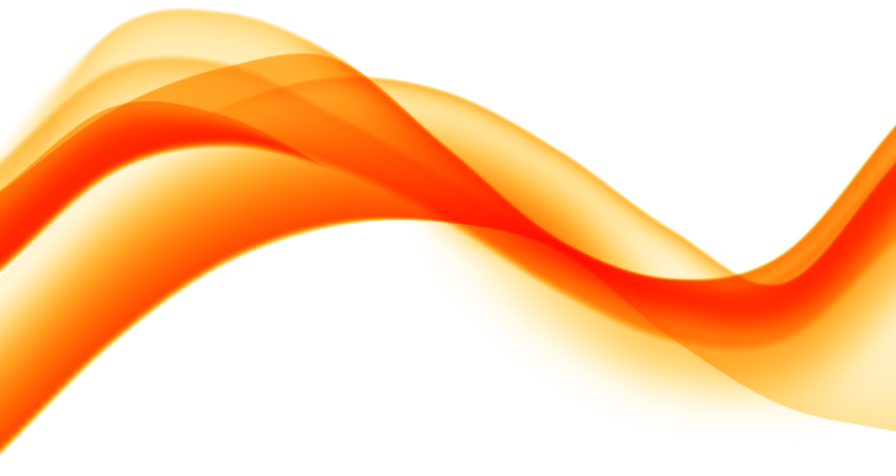
Write a WebGL 2 fragment shader that draws this background.

```glsl
#version 300 es
precision highp float;
// Translucent fiery ribbons that wave and cross over a white ground.

uniform vec2 u_resolution;
out vec4 outColor;

const int KNOTS = 9;

// Ribbon edges: heights at evenly spaced knots from left to right
const float FRONT_TOP[KNOTS] = float[](.417, .645, .775, .836, .804, .681, .515, .404, .657);
const float FRONT_BASE[KNOTS] = float[](.056, .287, .453, .532, .534, .473, .289, .147, .093);
const float BACK_TOP[KNOTS] = float[](.630, .934, .973, .880, .686, .493, .412, .466, .735);
const float BACK_BASE[KNOTS] = float[](.441, .645, .701, .650, .539, .392, .289, .289, .498);
const float FLAME_TOP[KNOTS] = float[](.600, .775, .757, .637, .500, .300, .100, .000, .000);
const float SHEET_TOP[KNOTS] = float[](.596, .767, .858, .875, .686, .493, .412, .466, .735);
const float FOLD[KNOTS] = float[](.657, .853, .865, .755, .620, .480, .387, .424, .670);
const float CORE[KNOTS] = float[](.300, .450, .550, .596, .550, .478, .382, .373, .608);

// How strongly each colour channel is absorbed by the ribbons
const vec3 ABSORPTION = vec3(0.0, 1.0, 4.3);

// Smooth Catmull-Rom height through the knots
float curveHeight(float k[KNOTS], float x) {
  float f = clamp(x, 0.0, 1.0) * float(KNOTS - 1);
  int i = min(int(f), KNOTS - 2);
  float t = f - float(i);
  float b = k[i];
  float c = k[i + 1];
  float a = i > 0 ? k[max(i - 1, 0)] : 2.0 * b - c;
  float d = i < KNOTS - 2 ? k[min(i + 2, KNOTS - 1)] : 2.0 * c - b;
  return b + 0.5 * t * (c - a + t * (2.0 * a - 5.0 * b + 4.0 * c - d
       + t * (3.0 * (b - c) + d - a)));
}

// Signed distance below a curve, corrected for its slope
float below(float k[KNOTS], vec2 uv, float aspect) {
  float h = 0.004;
  float x = clamp(uv.x, h, 1.0 - h);
  float slope = (curveHeight(k, x + h) - curveHeight(k, x - h)) / (2.0 * h * aspect);
  return (curveHeight(k, uv.x) - uv.y) * inversesqrt(1.0 + slope * slope);
}

// Soft step, never narrower than one pixel
float cover(float d, float softness) {
  float w = max(softness, 1.0 / u_resolution.y);
  return smoothstep(-w, w, d);
}

// Band of colour that fades away beneath an edge
float rim(float d, float softness, float width) {
  return cover(d, softness) * exp(-max(d, 0.0) / width);
}

float bell(float d, float width) {
  return exp(-d * d / (width * width));
}

// Front ribbon: dense at its base on the left, at its top on the right
float frontRibbon(float top, float base, float x) {
  float across = clamp(-base / max(top - base, 0.001), 0.0, 1.0);
  float mask = cover(top, 0.006) * cover(-base, mix(0.012, 0.003, smoothstep(0.3, 0.55, x)));
  float strength = mix(1.3, 0.12, smoothstep(0.5, 0.78, x));
  float body = strength * pow(1.0 - across, 1.7);
  float edge = mix(0.06, 0.38, smoothstep(0.15, 0.5, x));
  return mask * (body + edge * exp(-max(top, 0.0) / 0.025));
}

// Back ribbon: pale film, folded sheet and glowing rim
float backRibbon(float top, float base, float sheet, float fold, float x) {
  float mask = cover(-base, 0.014);
  float softTop = mix(0.05, 0.007, smoothstep(0.0, 0.12, x));
  float rimStrength = mix(0.13, 0.85, smoothstep(0.3, 0.5, x))
                    - 0.45 * smoothstep(0.62, 0.8, x);
  float film = 0.07 * cover(top, softTop) + rimStrength * rim(top, softTop, 0.035);
  float body = cover(sheet, 0.003) * (0.27 + 0.3 * exp(min(base, 0.0) / 0.06));
  float crease = 0.22 * rim(fold, 0.01, 0.05);
  return mask * (film + body + crease);
}

// Red flame along the left arch
float flame(float top, float base) {
  float across = clamp(top / max(top - base, 0.001), 0.0, 1.0);
  return cover(top, 0.003) * cover(-base, 0.014) * (0.3 + 1.0 * smoothstep(0.0, 0.8, across));
}

void main() {
  vec2 uv = gl_FragCoord.xy / u_resolution;
  float aspect = u_resolution.x / u_resolution.y;

  float frontTop = below(FRONT_TOP, uv, aspect);
  float frontBase = below(FRONT_BASE, uv, aspect);
  float backTop = below(BACK_TOP, uv, aspect);
  float backBase = below(BACK_BASE, uv, aspect);
  float sheet = below(SHEET_TOP, uv, aspect);
  float fold = below(FOLD, uv, aspect);

  // Overlapping layers add up their optical depth
  float depth = frontRibbon(frontTop, frontBase, uv.x);
  depth += backRibbon(backTop, backBase, sheet, fold, uv.x);
  depth += flame(below(FLAME_TOP, uv, aspect), backBase);

  // Red core where the ribbons meet on the right
  float core = bell(below(CORE, uv, aspect), 0.045) * smoothstep(0.45, 0.72, uv.x);
  depth += 1.1 * core * cover(frontTop, 0.005) * cover(backTop, 0.006);

  // Yellow glow under the right-hand trough
  float glow = cover(backBase, 0.014) * bell(backBase, 0.09);
  float creaseLight = mix(0.65, 1.0, cover(-frontBase, 0.003));
  depth += 0.34 * glow * creaseLight * smoothstep(0.44, 0.75, uv.x);

  outColor = vec4(exp(-depth * ABSORPTION), 1.0);
}
```
